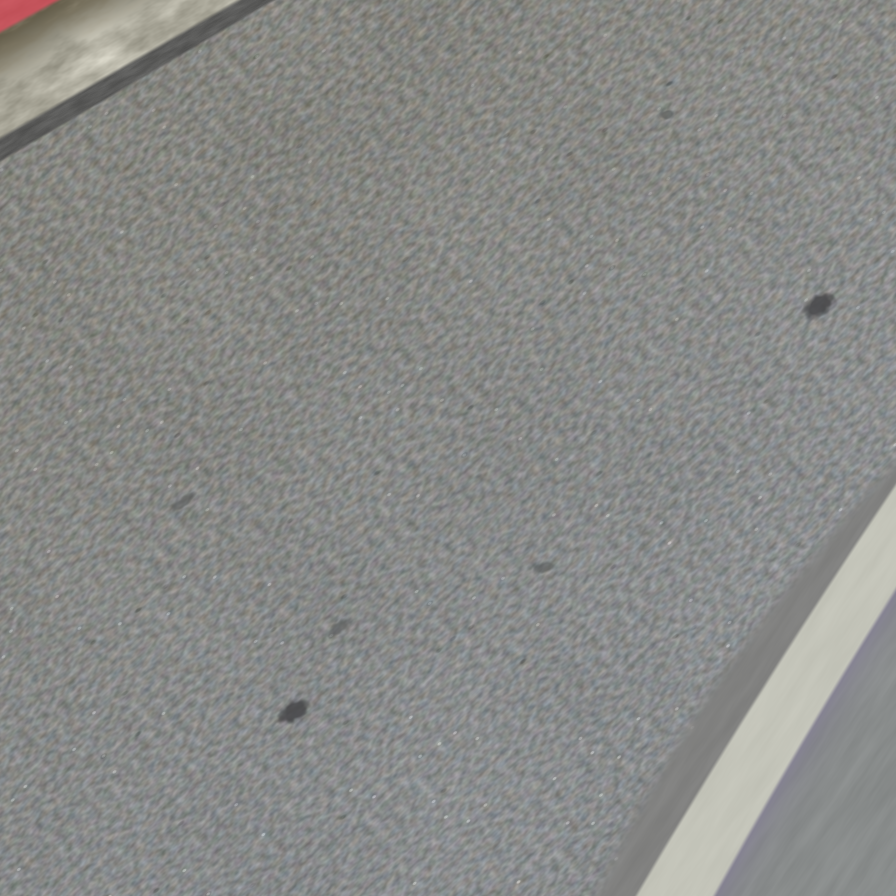
This texture is drawn by a WebGL 1 fragment shader. Its source:

```glsl
precision highp float;
// Worn asphalt seen at a slant: a pale painted stripe at lower right and a
// concrete kerb at upper left. Curved half-planes lay out the regions;
// stretched gradient noise makes the grain, and hashed cells the flecks.

uniform vec2 u_resolution;

#define GRAIN_ANGLE 0.76
#define GRAIN_FREQ vec2(88.0, 172.0)
#define GRAIN_CONTRAST 0.125
#define GRAIN_TINT 0.050
#define EDGE_SOFTNESS 0.0022
#define FLECK_CELLS 46.0
#define ASPHALT_WARM vec3(0.520, 0.520, 0.500)
#define ASPHALT_COOL vec3(0.533, 0.543, 0.547)
#define PAINT vec3(0.765, 0.768, 0.725)
#define CONCRETE vec3(0.665, 0.655, 0.600)
#define GUTTER vec3(0.355, 0.355, 0.350)
#define RED_EDGE vec3(0.770, 0.330, 0.360)

vec2 hash2(vec2 p) {
  vec3 q = fract(vec3(p.xyx) * vec3(0.1031, 0.1030, 0.0973));
  q += dot(q, q.yzx + 33.33);
  return fract((q.xx + q.yz) * q.zy);
}

float cornerSlope(vec2 cell, vec2 offset) {
  float a = 6.2832 * hash2(cell).x;
  return dot(vec2(cos(a), sin(a)), offset);
}

// Gradient noise, roughly -0.7 to 0.7
float gradientNoise(vec2 p) {
  p += 400.0;
  vec2 i = floor(p), f = fract(p);
  vec2 w = f * f * f * (f * (f * 6.0 - 15.0) + 10.0);
  vec2 e = vec2(1.0, 0.0);
  float low = mix(cornerSlope(i, f), cornerSlope(i + e, f - e), w.x);
  float high = mix(cornerSlope(i + e.yx, f - e.yx),
                   cornerSlope(i + 1.0, f - 1.0), w.x);
  return mix(low, high, w.y);
}

float fractalNoise(vec2 p) {
  float sum = 0.0, gain = 0.6;
  for (int i = 0; i < 4; i++) {
    sum += gain * gradientNoise(p);
    p = p * 2.03 + 17.0;
    gain *= 0.55;
  }
  return sum;
}

vec2 turn(vec2 p, float angle) {
  float c = cos(angle), s = sin(angle);
  return vec2(c * p.x + s * p.y, c * p.y - s * p.x);
}

float cover(float d, float softness) {
  float w = max(softness, 0.7 / min(u_resolution.x, u_resolution.y));
  return smoothstep(-w, w, d);
}

// Ragged oval stain, long axis at the given angle
float stain(vec2 p, vec2 center, vec2 radii, float angle) {
  vec2 q = turn(p - center, angle) / radii;
  float ragged = 0.35 * gradientNoise(p * 130.0);
  return 1.0 - smoothstep(0.6, 1.25, length(q) + ragged);
}

// x: dark streaks, y: bright chips, one candidate per hashed cell
vec2 flecks(vec2 p) {
  vec2 g = turn(p, 0.65) * FLECK_CELLS + 200.0;
  vec2 cell = floor(g), r = hash2(cell), s = hash2(cell + 71.3);
  vec2 d = fract(g) - 0.3 - 0.4 * r;
  float dark = step(0.955, s.x) * (1.0 - smoothstep(0.08, 0.28, length(d * vec2(1.0, 2.2))));
  float chip = step(0.90, s.y) * (1.0 - smoothstep(0.04, 0.13, length(d * vec2(0.8, 1.3))));
  return vec2(dark, chip);
}

vec3 asphalt(vec2 p) {
  vec2 g = turn(p, GRAIN_ANGLE) * GRAIN_FREQ;
  float coolness = smoothstep(0.2, 1.3, p.x * 0.6 + 1.0 - p.y);
  vec3 color = mix(ASPHALT_WARM, ASPHALT_COOL, coolness);
  color += 0.03 * fractalNoise(p * 5.0) + 0.012 * smoothstep(0.4, 1.0, p.x);
  float grain = gradientNoise(g) + 0.5 * gradientNoise(g * 1.9 + 31.0);
  vec3 tint = vec3(gradientNoise(g * 0.8 + 57.0), 0.0, gradientNoise(g * 0.8 + 93.0));
  color += GRAIN_CONTRAST * grain + GRAIN_TINT * tint;

  vec2 f = flecks(p);
  color += 0.17 * f.y * mix(1.0, 0.4, p.y) - 0.08 * f.x;
  float strong = max(stain(p, vec2(0.914, 0.659), vec2(0.019, 0.011), 0.55),
                     stain(p, vec2(0.328, 0.206), vec2(0.019, 0.010), 0.55));
  float faint = max(stain(p, vec2(0.378, 0.299), vec2(0.015, 0.006), 0.65),
                    stain(p, vec2(0.205, 0.440), vec2(0.015, 0.005), 0.65));
  faint = max(faint, stain(p, vec2(0.608, 0.367), vec2(0.013, 0.006), 0.3));
  faint = max(faint, stain(p, vec2(0.745, 0.872), vec2(0.008, 0.005), 0.2));
  color = mix(color, vec3(0.27, 0.27, 0.28), 0.85 * strong);
  return mix(color, vec3(0.34, 0.35, 0.35), 0.6 * faint);
}

void main() {
  vec2 p = gl_FragCoord.xy / u_resolution;
  vec3 color = asphalt(p);

  // Smooth margin, stripe and shoulder at lower right
  float y = p.y;
  float streak = fractalNoise(turn(p, 0.98) * vec2(10.0, 75.0));
  float margin = p.x - (0.665 + 0.45 * y + 0.50 * y * y);
  float stripeLeft = p.x - (0.710 + 0.59 * y + 0.09 * y * y);
  float stripeRight = p.x - (0.797 + 0.555 * y + 0.11 * y * y);
  color = mix(color, vec3(0.505, 0.505, 0.500) + 0.045 * streak, cover(margin, 0.014));
  color = mix(color, PAINT + 0.035 * streak, cover(stripeLeft, EDGE_SOFTNESS * 1.4));
  vec3 shoulder = vec3(0.535, 0.548, 0.545) + 0.06 * streak;
  shoulder = mix(shoulder, vec3(0.51, 0.49, 0.58), 0.8 * exp(-max(stripeRight, 0.0) * 60.0));
  color = mix(color, shoulder, cover(stripeRight, EDGE_SOFTNESS * 1.6));

  // Gutter, mottled concrete and red edge at upper left
  float gutter = y - (0.820 + 0.588 * p.x);
  float kerb = y - (0.846 + 0.577 * p.x);
  float red = y - (0.964 + 0.55 * p.x);
  vec2 k = turn(p, 0.52);
  float mottle = fractalNoise(k * vec2(16.0, 42.0));
  color = mix(color, GUTTER + 0.10 * fractalNoise(k * vec2(30.0, 160.0)), cover(gutter, EDGE_SOFTNESS));
  vec3 concrete = CONCRETE + 0.30 * mottle;
  concrete += 0.10 * exp(-dot(p - vec2(0.11, 0.94), p - vec2(0.11, 0.94)) * 500.0);
  float grime = smoothstep(-0.065, -0.005, red + 0.05 * mottle);
  concrete = mix(concrete, vec3(0.36, 0.33, 0.25) + 0.2 * mottle, 0.8 * grime);
  color = mix(color, concrete, cover(kerb, EDGE_SOFTNESS * 1.5));
  color = mix(color, RED_EDGE + 0.06 * mottle, cover(red, EDGE_SOFTNESS * 1.5));

  gl_FragColor = vec4(clamp(color, 0.0, 1.0), 1.0);
}
```
